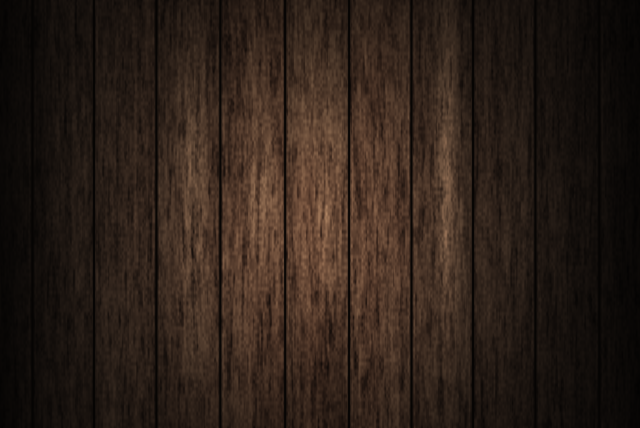
Write a Shadertoy shader that draws this texture.

```glsl
// Dark upright wooden planks under a warm pool of light in the centre.
// Seams come from a loop over a near-even spacing; stretched value noise
// forms fibres, pores and blotches; Gaussians shape the light and streaks.

const vec3 SHADOW_TINT = vec3(1.0, 0.76, 0.60);
const vec3 RED_TINT    = vec3(1.0, 0.65, 0.48);
const vec3 TAN_TINT    = vec3(1.0, 0.75, 0.56);

float hash(vec2 p) {
    vec3 q = fract(vec3(p.xyx) * 0.1031);
    q += dot(q, q.yzx + 33.33);
    return fract((q.x + q.y) * q.z);
}

float noise(vec2 p) {
    vec2 cell = floor(p), f = fract(p);
    f = f * f * (3.0 - 2.0 * f);
    return mix(mix(hash(cell), hash(cell + vec2(1, 0)), f.x),
               mix(hash(cell + vec2(0, 1)), hash(cell + vec2(1, 1)), f.x), f.y);
}

float fbm(vec2 p) {
    float sum = 0.0, amp = 0.533;
    for (int i = 0; i < 4; i++) {
        sum += amp * noise(p);
        p = p * 2.03 + 17.3;
        amp *= 0.5;
    }
    return sum;
}

float bell(float x, float centre, float width) {
    float d = (x - centre) / width;
    return exp(-d * d);
}

// Horizontal place of a seam, slightly off an even grid.
float seamX(float k) {
    return 0.0495 + 0.0987 * k + 0.0025 * cos(1.0472 * (k - 5.0));
}

// Returns the distance to the nearest seam and the plank index.
vec2 planks(float x) {
    float nearest = 1.0, index = 0.0;
    for (int k = 0; k < 10; k++) {
        float d = x - seamX(float(k));
        nearest = min(nearest, abs(d));
        index += step(0.0, d);
    }
    return vec2(nearest, index);
}

// Signed grain: long fibres, short fibres, specks and dark pores.
float woodGrain(vec2 p, float plank) {
    vec2 q = p + vec2(plank * 3.7, plank * 5.3);
    q.x += 0.010 * (noise(q * vec2(5.0, 2.2)) - 0.5);
    float fibre = fbm(q * vec2(85.0, 3.0)) - 0.5;
    float fine  = noise(q * vec2(190.0, 22.0)) - 0.5;
    float speck = noise(q * vec2(230.0, 120.0)) - 0.5;
    float pores = smoothstep(0.60, 0.85, noise(q * vec2(150.0, 20.0) + 31.0));
    return 0.62 * fibre + 0.42 * fine + 0.42 * speck - 0.28 * pores;
}

// Pale bands that run along some boards.
float paleStreaks(vec2 uv) {
    float left   = bell(uv.x, 0.302, 0.019) * bell(uv.y, 0.52, 0.36);
    float centre = bell(uv.x, 0.513, 0.026) * bell(uv.y, 0.53, 0.34);
    float right  = bell(uv.x, 0.697, 0.016) * bell(uv.y, 0.58, 0.34);
    return 0.50 * left + 0.30 * centre + 0.80 * right;
}

float lightPool(vec2 uv) {
    float pool = bell(uv.x, 0.485, 0.29) * bell(uv.y, 0.47, 0.48);
    float sides = smoothstep(-0.03, 0.12, uv.x) * smoothstep(1.05, 0.88, uv.x);
    return 0.022 + (0.040 + 0.325 * pool) * sides;
}

void mainImage(out vec4 fragColor, in vec2 fragCoord) {
    vec2 uv = fragCoord / iResolution.xy;
    vec2 p = vec2(uv.x * iResolution.x / iResolution.y, uv.y);
    vec2 board = planks(uv.x);
    float seamDist = board.x, plank = board.y;

    // Light, with board tone, bands and worn patches
    float streak = paleStreaks(uv);
    float blotch = fbm(p * vec2(14.0, 3.0) + plank * 9.1) - 0.5;
    float band = noise(vec2(p.x * 40.0, 4.0 + p.y * 0.7)) - 0.5;
    float tone = 1.0 + 0.05 * cos(3.1416 * plank)
               - 0.10 * smoothstep(0.735, 0.745, uv.x);
    float grain = woodGrain(p, plank);
    float value = lightPool(uv) * tone * (1.0 + streak);
    value *= max(0.25, 1.05 + 0.95 * grain + 0.32 * blotch + 0.18 * band);

    // Warm timber, redder in the dark fibres
    float paleness = clamp(0.5 + 0.9 * grain + 0.8 * streak + 0.7 * blotch, 0.0, 1.0);
    float warmth = bell(uv.x, 0.49, 0.34);
    vec3 tint = mix(SHADOW_TINT, mix(RED_TINT, TAN_TINT, paleness), warmth);
    vec3 color = value * tint;

    // Thin dark gaps with soft shade and a lit bevel
    float aa = 0.5 / iResolution.x;
    float gap = 1.0 - smoothstep(0.0015 - aa, 0.0018 + aa, seamDist);
    color *= 1.0 - 0.32 * exp(-seamDist / 0.005);
    color *= 1.0 + 0.22 * bell(seamDist, 0.0048, 0.0014);
    color = mix(color, vec3(0.020, 0.014, 0.010), 0.92 * gap);

    fragColor = vec4(clamp(color, 0.0, 1.0), 1.0);
}
```
